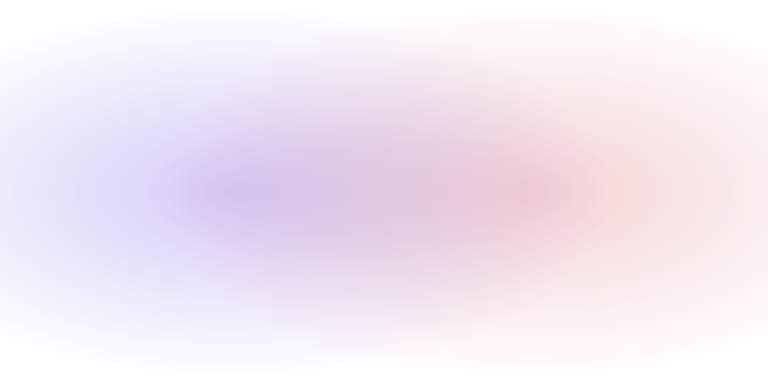
Write a Shadertoy shader that draws this background.

```glsl
// Two soft elliptical glows, violet on the left and rose on the right,
// fade linearly to white and overlap in a mauve band across the middle.
// Each glow is a cone of opacity in canvas units, laid over the white ground.

// Opacity of a glow: 1 at its centre, falling to 0 at the ellipse's rim.
float glow(vec2 uv, vec2 center, vec2 radius) {
    return clamp(1.0 - length((uv - center) / radius), 0.0, 1.0);
}

void mainImage(out vec4 fragColor, in vec2 fragCoord) {
    vec2 uv = fragCoord / iResolution.xy;
    vec2 radius = vec2(0.495, 0.495);

    // Peak tints of the two glows
    vec3 violet = vec3(0.839, 0.792, 0.969);
    vec3 rose = vec3(0.961, 0.827, 0.835);

    // Multiply the tints so the overlap deepens like stacked films
    vec3 color = vec3(1.0);
    color *= mix(vec3(1.0), rose, glow(uv, vec2(0.7, 0.5), radius));
    color *= mix(vec3(1.0), violet, glow(uv, vec2(0.3, 0.5), radius));

    fragColor = vec4(color, 1.0);
}
```
